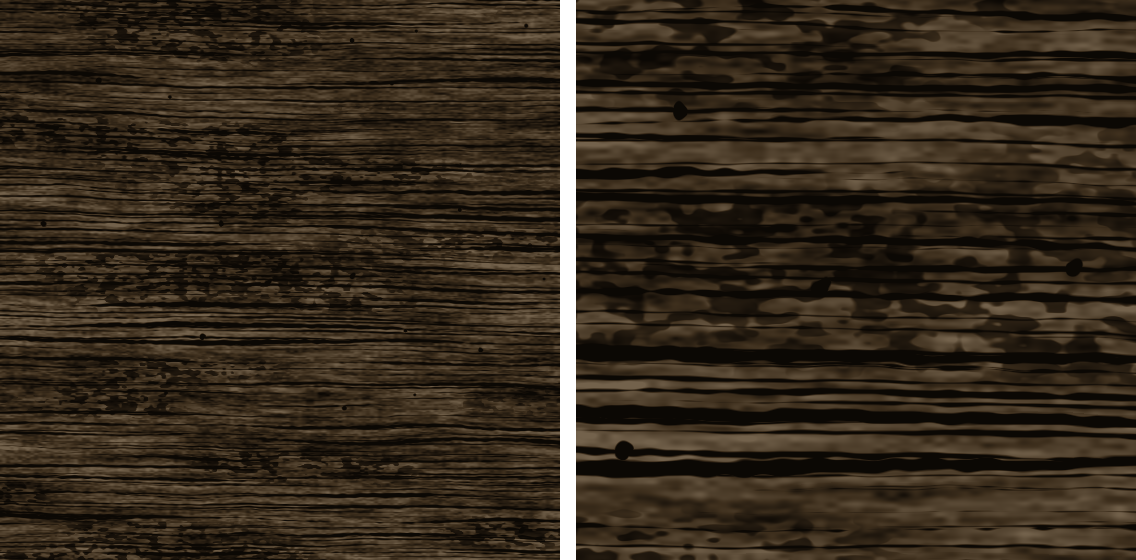
Left, the full canvas; right, a detail of the centre.
Give the GLSL for this texture, as a Shadertoy shader.

```glsl
// Weathered dark wood with horizontal fibres, ragged black cracks and small pits.
#define CRACK_LAYERS 3
#define CRACK_ROWS 29.0
#define CRACK_WIDTH 0.0046
#define CRACK_DEPTH 0.93
#define FIBRE_CONTRAST 1.0
#define DIRT_AMOUNT 0.65
#define PIT_CELLS 9.0
#define WOOD_TONE 0.275
#define BLACK_BROWN vec3(0.045, 0.030, 0.014)
#define MID_BROWN vec3(0.240, 0.182, 0.112)
#define PALE_BROWN vec3(0.410, 0.345, 0.262)

float hash(vec2 p) {
    return fract(sin(dot(p, vec2(127.1, 311.7))) * 43758.5453);
}

float noise(vec2 p) {
    vec2 cell = floor(p), f = fract(p);
    f = f * f * (3.0 - 2.0 * f);
    float low = mix(hash(cell), hash(cell + vec2(1, 0)), f.x);
    float high = mix(hash(cell + vec2(0, 1)), hash(cell + vec2(1, 1)), f.x);
    return mix(low, high, f.y);
}

// Bends the grain gently so that the fibres are not ruler straight.
vec2 bendGrain(vec2 p) {
    p.y += 0.020 * noise(p * vec2(2.0, 4.0));
    p.y += 0.005 * noise(p * vec2(9.0, 24.0) + 31.0);
    p.y += 0.0016 * noise(p * vec2(45.0, 70.0) + 57.0);
    return p;
}

// Returns crack cover in x and the lit lower lip in y.
vec2 cracks(vec2 p, float rows, float maxWidth, float seed, float pixel) {
    float row = floor(p.y * rows);
    float shift = hash(vec2(row, seed));
    float wander = noise(vec2(p.x * 5.0 + shift * 40.0, row + seed)) - 0.5;
    float centre = (row + 0.5 + 0.4 * (shift - 0.5) + 0.24 * wander) / rows;
    float span = noise(vec2(p.x * 3.2 + shift * 70.0, row + seed * 3.0));
    float ragged = noise(p * vec2(90.0, 220.0) + seed) - 0.5;
    float width = maxWidth * (1.85 * span - 0.85 + 0.55 * ragged);
    float side = p.y - centre;
    float cover = 1.0 - smoothstep(width - pixel, width + pixel, abs(side));
    float lip = 1.0 - smoothstep(0.0, 0.003, abs(side + width + 0.0025));
    return vec2(cover, lip * smoothstep(0.0, maxWidth, width));
}

// Bands, long fibres and fine grain, centred on zero.
float fibres(vec2 p) {
    float tone = 0.13 * (noise(p * vec2(2.0, 9.0) + 11.0) - 0.5);
    tone += 0.14 * (noise(p * vec2(5.0, 62.0) + 23.0) - 0.5);
    tone += 0.17 * (noise(p * vec2(14.0, 135.0) + 37.0) - 0.5);
    tone += 0.16 * (noise(p * vec2(38.0, 250.0) + 41.0) - 0.5);
    tone += 0.13 * (noise(p * vec2(140.0, 330.0) + 53.0) - 0.5);
    return tone;
}

// Crumbly dark specks gathered in long patches.
float dirt(vec2 p) {
    float patches = smoothstep(0.42, 0.78, noise(p * vec2(4.5, 17.0) + 71.0));
    float crumbs = 0.6 * noise(p * vec2(55.0, 150.0) + 83.0)
                 + 0.4 * noise(p * vec2(130.0, 260.0) + 97.0);
    return patches * smoothstep(0.48, 0.62, crumbs);
}

// Sparse round holes, at most one per cell.
float pits(vec2 p, float pixel) {
    vec2 cell = floor(p * PIT_CELLS);
    vec2 offset = 0.25 + 0.5 * vec2(hash(cell + 5.0), hash(cell + 9.0));
    vec2 toPit = p - (cell + offset) / PIT_CELLS;
    float radius = mix(0.002, 0.006, hash(cell + 17.0));
    radius *= 0.7 + 0.6 * noise(p * 180.0);
    float hole = 1.0 - smoothstep(radius - pixel, radius + pixel, length(toPit));
    return hole * step(0.8, hash(cell + 3.0));
}

vec3 woodColour(float tone) {
    vec3 colour = mix(BLACK_BROWN, MID_BROWN, clamp((tone - 0.045) / 0.195, 0.0, 1.0));
    return mix(colour, PALE_BROWN, clamp((tone - 0.24) / 0.17, 0.0, 1.25));
}

void mainImage(out vec4 fragColor, in vec2 fragCoord) {
    vec2 uv = fragCoord / iResolution.y;
    float pixel = max(1.0 / iResolution.y, 0.0008);
    vec2 p = bendGrain(uv);

    // Bare wood.
    float tone = WOOD_TONE + FIBRE_CONTRAST * fibres(p);

    // Cracks from few and wide to many and thin.
    float cover = 0.0, lip = 0.0;
    float rows = CRACK_ROWS, width = CRACK_WIDTH;
    for (int i = 0; i < CRACK_LAYERS; i++) {
        vec2 layer = cracks(p, rows, width, 13.0 * float(i + 1), pixel);
        cover = max(cover, layer.x);
        lip = max(lip, layer.y);
        rows *= 1.83;
        width *= 0.62;
    }

    // Lit lips, then everything that darkens the wood.
    tone += 0.08 * lip * noise(p * vec2(30.0, 90.0));
    tone *= 1.0 - DIRT_AMOUNT * dirt(p);
    tone *= 1.0 - CRACK_DEPTH * max(cover, pits(uv, pixel));

    fragColor = vec4(woodColour(tone), 1.0);
}
```
